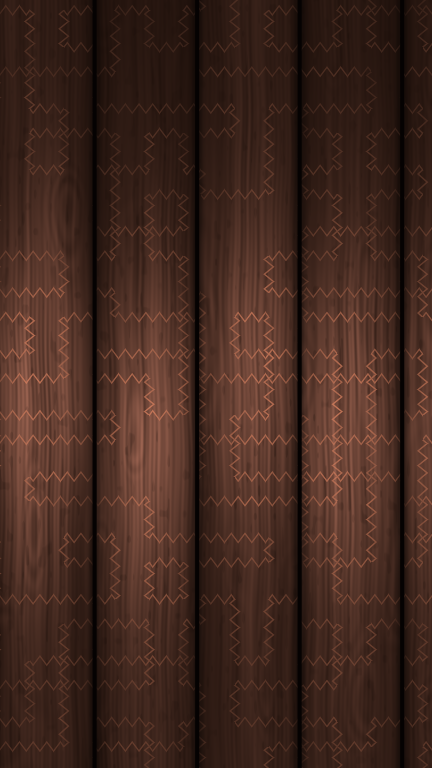
This texture is drawn by a Shadertoy shader. Its source:

```glsl
// Dark vertical wood planks under a soft band of light, inlaid with thin copper
// zigzags. Random two-tone cells form closed toothed outlines where tones differ;
// stretched noise and layered sines make the grain. Unit: canvas width.
#define PLANK_WIDTH 0.2373
#define FIRST_GAP 0.219
#define GAP_HALF 0.0042
#define COLUMNS 3.0
#define ROW_PAIR 0.142
#define TALL_SHARE 0.6
#define TOOTH_HEIGHT 0.0105
#define LINE_HALF 0.0015
#define GRAIN_FREQ 150.0
#define WOOD_DARK vec3(0.09, 0.045, 0.027)
#define WOOD_LIGHT vec3(0.58, 0.37, 0.30)
#define COPPER vec3(0.84, 0.50, 0.37)

float hash(vec2 p) {
    return fract(sin(dot(p, vec2(127.1, 311.7))) * 4375.85);
}

float noise(vec2 p) {
    vec2 i = floor(p), f = fract(p);
    f = f * f * (3.0 - 2.0 * f);
    return mix(mix(hash(i), hash(i + vec2(1, 0)), f.x),
               mix(hash(i + vec2(0, 1)), hash(i + vec2(1, 1)), f.x), f.y);
}

// Triangle wave in -1..1, zero and rising at integers
float zigzag(float t) {
    return 4.0 * abs(fract(t - 0.25) - 0.5) - 1.0;
}

// +1 for even, -1 for odd
float parity(float n) {
    return 1.0 - 2.0 * mod(n, 2.0);
}

// Two-tone cell value; alternating rows favour horizontal outlines
float cellTone(vec2 cell) {
    float flip = step(0.66, hash(cell + 31.0));
    return mod(flip + cell.y, 2.0);
}

// Height of a row boundary: tall and short rows alternate
float rowEdge(float row) {
    return floor(row * 0.5) + TALL_SHARE * mod(row, 2.0);
}

// Distance to the toothed outlines, in canvas widths
float outlineDistance(float u, float y, float plank) {
    float v = y / ROW_PAIR + 0.25, f = fract(v);
    bool tall = f < TALL_SHARE;
    float rise = tall ? f / TALL_SHARE : (f - TALL_SHARE) / (1.0 - TALL_SHARE);
    float row = 2.0 * floor(v) + (tall ? 0.0 : 1.0);
    float shift = 0.4 - 0.5 * step(0.5, mod(plank, 3.0));
    vec2 q = vec2(u * COLUMNS + shift, row + rise);
    vec2 cell = floor(q), edge = floor(q + 0.5);
    vec2 seed = vec2(plank * 17.0, 0.0);

    // Half-odd tooth counts with alternating signs make every corner a clean cross
    float teethX = zigzag(q.x * 2.5) * parity(edge.y);
    float teethY = -zigzag(tall ? 2.5 * rise : 2.5 + 1.5 * rise) * parity(edge.x);
    float across = abs((v - rowEdge(edge.y)) * ROW_PAIR - TOOTH_HEIGHT * teethX);
    float along = abs((q.x - edge.x) * PLANK_WIDTH / COLUMNS - TOOTH_HEIGHT * teethY);

    float above = cellTone(seed + vec2(cell.x, edge.y));
    float below = cellTone(seed + vec2(cell.x, edge.y - 1.0));
    float left = cellTone(seed + vec2(edge.x - 1.0, cell.y));
    float right = cellTone(seed + vec2(edge.x, cell.y));
    if (above == below) across = 1.0;
    if (left == right) along = 1.0;
    return min(across, along) * 0.62;   // slope of the teeth
}

// Fine streaks, broad bands, curling figure and small flecks
float woodGrain(vec2 p, float plank) {
    p.y += plank * 5.3;
    float bend = 0.003 * sin(p.y * 7.0 + plank) + 0.0015 * sin(p.y * 19.0 + p.x * 23.0);
    float x = p.x + bend;
    float streak = noise(vec2(x * GRAIN_FREQ, p.y * 2.5)) - 0.5;
    float band = noise(vec2(x * GRAIN_FREQ * 0.3, p.y * 2.0 + 40.0)) - 0.5;
    float comb = sin(x * GRAIN_FREQ * 4.4) * noise(vec2(x * 20.0, p.y * 3.0 + 7.0));
    float swirl = noise(vec2(p.x * 13.0, p.y * 4.0) + 9.0);
    float figure = sin(swirl * 45.0 + x * 75.0) * smoothstep(0.5, 0.85, swirl);
    float fleck = smoothstep(0.74, 0.9, noise(p * vec2(110.0, 34.0)));
    return 1.0 + 0.5 * streak + 0.3 * band + 0.13 * comb + 0.13 * figure - 0.15 * fleck;
}

// Band of light, shifted from plank to plank and rounded across each
float plankLight(float u, float h, float plank) {
    float centre = 0.46 + 0.045 * sin(plank * 2.4 - 1.2);
    float glow = exp(-pow((h - centre) / 0.21, 2.0));
    float topFade = mix(1.0, 0.62 - 0.16 * cos(plank * 2.6), smoothstep(0.55, 1.0, h));
    float skew = pow(u, 1.0 + 0.25 * sin(plank * 2.1));
    float rounded = 0.42 + 0.58 * pow(sin(3.14159 * skew), 0.9);
    return (0.28 + 0.50 * glow) * topFade * rounded;
}

void mainImage(out vec4 fragColor, in vec2 fragCoord) {
    vec2 p = fragCoord / iResolution.x;
    float h = fragCoord.y / iResolution.y;
    float px = 1.0 / iResolution.x;
    float s = (p.x - FIRST_GAP) / PLANK_WIDTH;
    float plank = floor(s), u = fract(s);

    // Lit wood
    float light = plankLight(u, h, plank);
    vec3 color = mix(WOOD_DARK, WOOD_LIGHT, light * woodGrain(p, plank));

    // Copper inlay, unevenly worn
    float d = outlineDistance(u, p.y, plank);
    float line = 1.0 - smoothstep(LINE_HALF - 0.5 * px, LINE_HALF + 0.6 * px, d);
    float wear = 0.45 + 0.45 * noise(p * vec2(14.0, 18.0));
    color = mix(color, COPPER * (0.22 + light), line * wear);

    // Shadowed joints
    float joint = min(u, 1.0 - u) * PLANK_WIDTH;
    color *= mix(0.7, 1.0, smoothstep(GAP_HALF, 0.022, joint));
    float solid = smoothstep(GAP_HALF - 0.5 * px, GAP_HALF + px, joint);
    fragColor = vec4(mix(vec3(0.02, 0.008, 0.006), color, solid), 1.0);
}
```
